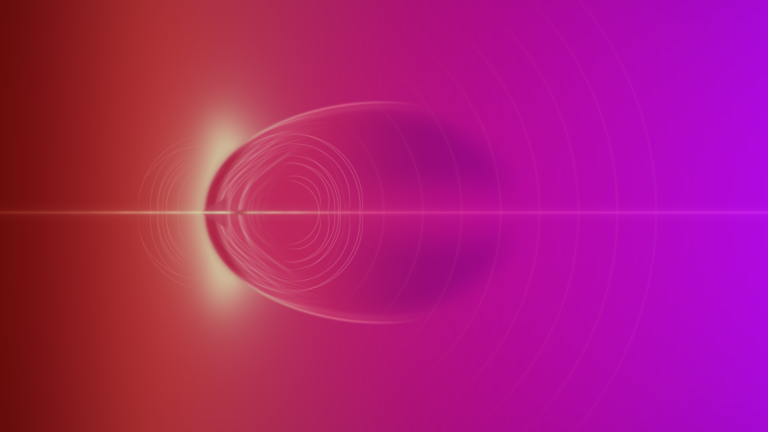
This background is drawn by a WebGL 2 fragment shader. Its source:

```glsl
#version 300 es
precision highp float;
uniform vec2 u_resolution;
out vec4 outColor;

const vec3 CREAM = vec3(0.82, 0.80, 0.64);
const vec3 CRIMSON = vec3(0.66, 0.10, 0.24);
const vec3 ROSE = vec3(0.92, 0.50, 0.60);

float hash(float n) {
  return fract(sin(n * 91.17) * 4375.85);
}

float bell(float v, float width) {
  float t = v / width;
  return exp(-t * t);
}

// Red to violet ramp running across the canvas
vec3 backdrop(vec2 p) {
  float red = mix(0.40, 0.72, smoothstep(-0.98, -0.45, p.x));
  float green = 0.035 + 0.165 * bell(p.x + 0.43, 0.42) * smoothstep(-1.1, -0.5, p.x);
  float blue = 0.04 + 0.475 * (p.x + 0.889);
  vec3 color = vec3(red - 0.03 * smoothstep(0.3, 0.9, p.x), green, blue);
  return color * (1.0 - 0.25 * p.y * p.y);
}

// Normalized radius of the egg: 1 on its rim, longer on the left
float eggRadius(vec2 p) {
  float halfWidth = p.x < 0.0 ? 0.412 : 0.33;
  return length(p / vec2(halfWidth, 0.255));
}

// Thin ring, visible on only a part of its turn
float arc(vec2 p, vec2 center, float radius, float facing, float spread, float width) {
  vec2 d = p - center;
  float turn = cos(atan(d.y, d.x) - facing);
  return bell(length(d) - radius, width) * smoothstep(cos(spread), 1.0, turn);
}

// Fine strands that follow the inside of the rim
float strands(vec2 p, float r) {
  float angle = atan(p.y, -p.x);
  float sum = 0.0;
  for (int i = 0; i < 4; i++) {
    float k = float(i);
    float wave = sin(r * (48.0 + 23.0 * k) + angle * (5.0 + 4.0 * k) + sin(angle * 17.0 + k) * 0.8);
    sum += pow(0.5 + 0.5 * wave, 7.0);
  }
  return sum * 0.4;
}

// Faint loops around the head and broad ones down the body
float loops(vec2 p) {
  float sum = 0.0;
  for (int i = 0; i < 9; i++) {
    float k = float(i);
    float h = hash(k + 2.0);
    vec2 inner = vec2(-0.25 + 0.05 * h, 0.03 * hash(k + 7.0));
    sum += 0.30 * arc(p, inner, 0.06 + 0.014 * k, 0.9 * h, 1.3, 0.0016);
    vec2 outer = vec2(-0.42 + 0.05 * h, 0.02 * h);
    sum += 0.17 * arc(p, outer, 0.10 + 0.009 * k, 2.0 + 1.0 * h, 0.8, 0.0016);
    sum += 0.07 * arc(p, vec2(-0.30 + 0.02 * k, 0.0), 0.21 + 0.07 * k, 0.0, 1.0, 0.003);
  }
  return sum;
}

void main() {
  vec2 p = (gl_FragCoord.xy - 0.5 * u_resolution) / u_resolution.y;
  p.y -= 0.008;
  vec2 q = vec2(p.x, abs(p.y));
  float r = eggRadius(q);
  float inside = 1.0 - smoothstep(0.985, 1.015, r);
  float softInside = 1.0 - smoothstep(0.75, 1.06, r);
  vec3 color = backdrop(p);

  // Pale halo hugging the blunt end
  float halo = 0.36 * bell(q.x + 0.37, 0.14) * bell(q.y, 0.25);
  halo += 0.62 * exp(-max(r - 1.0, 0.0) * 5.5) * bell(q.x + 0.39, 0.09);
  halo += 0.25 * bell(q.x + 0.375, 0.05) * bell(q.y - 0.17, 0.07);
  color = mix(color, CREAM, min(halo, 0.85) * (1.0 - inside));

  // Body: warm left part, violet shade on the right
  vec3 bodyColor = mix(color, vec3(0.76, 0.14, 0.36), 0.6 * bell(q.x + 0.25, 0.16));
  color = mix(color, bodyColor, inside);
  float shade = softInside * smoothstep(-0.2, 0.12, q.x) * smoothstep(0.0, 0.12, q.y);
  color *= 1.0 - vec3(0.15, 0.35, 0.06) * shade;

  // Strands and haze behind the rim
  float nearRim = smoothstep(0.60, 0.92, r) * inside;
  float leftSide = 1.0 - smoothstep(-0.36, -0.10, q.x);
  float fiber = strands(q, r) * nearRim * leftSide;
  color = mix(color, vec3(0.84, 0.60, 0.60), min(0.22 * nearRim * leftSide + 0.6 * fiber, 0.8));

  // Dark seam at the blunt end, bright rim along the top and bottom
  float seam = bell(r - 0.975, 0.035) * (1.0 - smoothstep(-0.36, -0.29, q.x));
  color = mix(color, CRIMSON, 0.85 * seam);
  float rim = bell(r - 1.0, 0.013) * smoothstep(-0.37, -0.28, q.x) * (1.0 - smoothstep(-0.12, 0.12, q.x));
  rim += 0.35 * bell(r - 0.96, 0.03) * bell(q.x + 0.12, 0.16);
  color = mix(color, mix(CREAM, ROSE, smoothstep(-0.3, -0.1, q.x)), 0.5 * rim);

  // Small wedge at the tip
  float wedge = smoothstep(0.004, -0.004, q.y - 0.6 * (q.x + 0.425)) * (1.0 - smoothstep(-0.37, -0.355, q.x));
  wedge *= 1.0 - smoothstep(0.025, 0.055, q.y);
  color = mix(color, vec3(0.72, 0.22, 0.34), 0.8 * wedge);

  color = mix(color, vec3(0.88, 0.52, 0.58), min(loops(q), 0.6));

  // Horizontal axis with a hot core
  float core = bell(q.x + 0.38, 0.26);
  float flicker = 0.75 + 0.25 * sin(p.x * 71.0) * sin(p.x * 39.0);
  float axis = bell(q.y, 0.0035) * (0.24 + 0.60 * core * flicker) + 0.10 * bell(q.y, 0.015);
  vec3 axisColor = mix(backdrop(p) + vec3(0.25, 0.25, 0.15), CREAM, core);
  color = mix(color, axisColor, axis);
  float knot = bell(q.y, 0.006) * bell(p.x + 0.335, 0.018);
  color = mix(color, CRIMSON, 0.7 * knot);

  outColor = vec4(clamp(color, 0.0, 1.0), 1.0);
}
```
